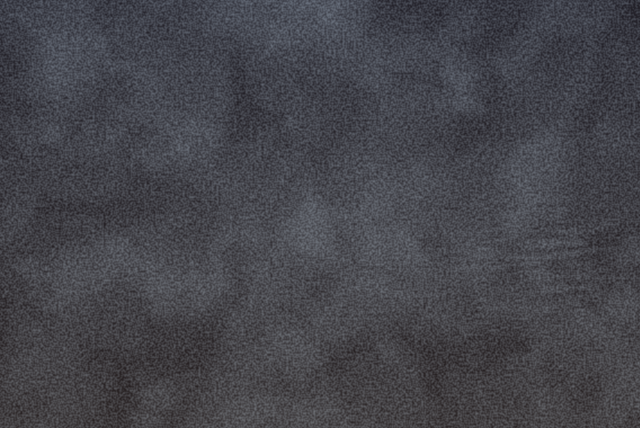
Reproduce this texture procedurally as a Shadertoy shader.

```glsl
// Worn slate-grey backdrop: warped gradient-noise clouds and soft-edged
// smudges set the tone, a few dry brush streaks and thin scratches mark it,
// and fine grain covers all. Lengths are in units of the canvas height.

const vec3  DARK_SLATE    = vec3(0.190, 0.180, 0.200);
const vec3  PALE_SLATE    = vec3(0.350, 0.362, 0.392);
const vec3  HEIGHT_TINT   = vec3(-0.011, -0.001, 0.014); // blue above, warm below
const float BASE_TONE     = 0.48;
const float CLOUD_SCALE   = 2.3;
const float CLOUD_AMOUNT  = 0.66;
const float SMUDGE_SCALE  = 2.9;
const float SMUDGE_AMOUNT = 0.17;
const vec2  GLOW_CENTRE   = vec2(0.66, 0.66);
const float GLOW_AMOUNT   = 0.34;
const float GRAIN_SCALE   = 190.0;
const float GRAIN_AMOUNT  = 0.80;
const float STREAK_AMOUNT = 0.45;
const int   SCRATCH_COUNT = 16;
const float SCRATCH_WIDTH = 0.0011;
const float SCRATCH_TONE  = 0.26;

uint scramble(uint n) {
    n = (n ^ (n >> 16)) * 0x7feb352du;
    n = (n ^ (n >> 15)) * 0x846ca68bu;
    return n ^ (n >> 16);
}

float hash(ivec2 cell) {
    uint n = scramble(uint(cell.x) + scramble(uint(cell.y)));
    return float(n >> 8) / 16777216.0;
}

float cornerSlope(ivec2 cell, vec2 offset) {
    float angle = 6.28319 * hash(cell);
    return dot(vec2(cos(angle), sin(angle)), offset);
}

float gradientNoise(vec2 p) {
    ivec2 i = ivec2(floor(p));
    vec2 f = fract(p);
    vec2 u = f * f * f * (f * (f * 6.0 - 15.0) + 10.0);
    float low  = mix(cornerSlope(i, f),
                     cornerSlope(i + ivec2(1, 0), f - vec2(1, 0)), u.x);
    float high = mix(cornerSlope(i + ivec2(0, 1), f - vec2(0, 1)),
                     cornerSlope(i + ivec2(1, 1), f - vec2(1, 1)), u.x);
    return mix(low, high, u.y);
}

float fbm(vec2 p) {
    const mat2 TURN = mat2(0.8, 0.6, -0.6, 0.8);
    float sum = 0.0, weight = 1.0;
    for (int i = 0; i < 6; i++) {
        sum += weight * gradientNoise(p);
        p = 2.03 * TURN * p + 17.3;
        weight *= 0.54;
    }
    return sum;
}

float segmentDistance(vec2 p, vec2 a, vec2 b) {
    vec2 ab = b - a;
    float t = clamp(dot(p - a, ab) / dot(ab, ab), 0.0, 1.0);
    return length(p - a - t * ab);
}

// Faint broken lines, gathered to the right; some pale, some dark
float scratches(vec2 p, float aspect, float pixel) {
    float tone = 0.0;
    float broken = smoothstep(-0.25, 0.3, gradientNoise(p * 34.0));
    for (int i = 0; i < SCRATCH_COUNT; i++) {
        float along = sqrt(hash(ivec2(i, 101)));
        vec2 start = vec2(along * aspect, 0.05 + 0.85 * hash(ivec2(i, 102)));
        float angle = i % 3 == 0 ? 0.25 + 0.6 * hash(ivec2(i, 103))
                                 : 1.2 + 0.9 * hash(ivec2(i, 103));
        float len = mix(0.06, 0.20, hash(ivec2(i, 104)));
        vec2 end = start + len * vec2(cos(angle), sin(angle));
        float d = segmentDistance(p, start, end);
        float line = 1.0 - smoothstep(0.0, SCRATCH_WIDTH + pixel, d);
        float strength = mix(0.35, 1.0, hash(ivec2(i, 105)));
        tone += line * strength * (i % 4 == 1 ? -0.7 : 1.0);
    }
    return tone * broken * SCRATCH_TONE;
}

// Dry, nearly level brush marks in a patch at the right
float streaks(vec2 p, float aspect) {
    vec2 q = (p - vec2(0.85 * aspect, 0.40)) / vec2(0.22, 0.13);
    float bristles = gradientNoise(vec2(p.x * 9.0, (p.y - 0.08 * p.x) * 75.0));
    return bristles * exp(-dot(q, q)) * STREAK_AMOUNT;
}

void mainImage(out vec4 fragColor, in vec2 fragCoord) {
    float pixel = 1.0 / iResolution.y;
    float aspect = iResolution.x * pixel;
    vec2 p = fragCoord * pixel;

    // Clouds and smudges
    vec2 warp = vec2(fbm(p * 2.0 + 5.2), fbm(p * 2.0 + 41.7));
    float clouds = fbm(p * CLOUD_SCALE + 0.7 * warp + 9.4);
    float smudge = smoothstep(-0.14, 0.14, fbm(p * SMUDGE_SCALE - 0.5 * warp + 63.1));

    // Broad light, fading to the edges
    vec2 away = p - GLOW_CENTRE * vec2(aspect / 1.5, 1.0);
    float glow = exp(-1.9 * dot(away, away)) - 0.62;

    float grain = gradientNoise(p * GRAIN_SCALE)
                + 0.55 * gradientNoise(p * GRAIN_SCALE * 0.57 + 31.0);

    float tone = BASE_TONE + CLOUD_AMOUNT * clouds + SMUDGE_AMOUNT * (smudge - 0.5)
               + GLOW_AMOUNT * glow + GRAIN_AMOUNT * grain
               + streaks(p, aspect) + scratches(p, aspect, pixel);

    vec3 slate = mix(DARK_SLATE, PALE_SLATE, clamp(tone, -0.25, 1.35));
    fragColor = vec4(slate + HEIGHT_TINT * (2.0 * p.y - 1.0), 1.0);
}
```
